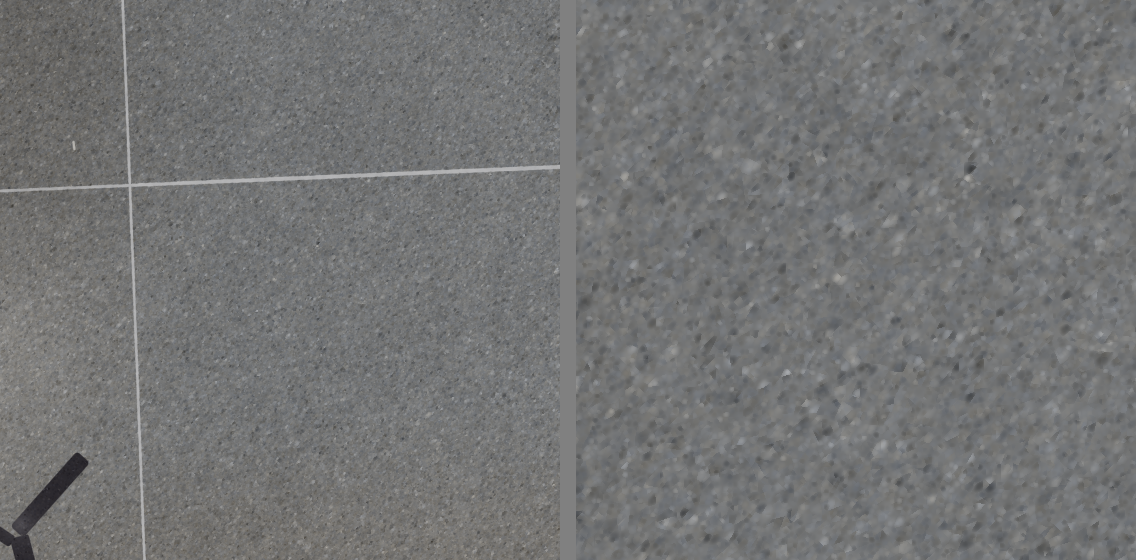
Left, the full canvas; right, a detail of the centre.
Reproduce this texture procedurally as a three.js fragment shader.

```glsl
// Speckled grey stone slabs divided by thin pale joints, with a dark stand foot in one corner.
// Cellular noise gives the mineral grain, layered sines give the stains and joint wear,
// and slightly skewed repeating line distances give the joints.
varying vec2 vUv;

const vec3 STONE = vec3(0.447, 0.447, 0.446);
const vec3 JOINT = vec3(0.73, 0.73, 0.735);
const vec3 RUBBER = vec3(0.165, 0.155, 0.175);
const vec3 CHIP = vec3(0.76, 0.75, 0.73);
const float SLAB_PITCH = 1.0;
const float SOFT = 0.0014;

vec3 hash3(vec2 p) {
  vec3 q = fract(vec3(p.xyx) * vec3(0.1031, 0.1030, 0.0973));
  q += dot(q, q.yxz + 33.33);
  return fract((q.xxy + q.yzz) * q.zyx);
}

// Random triple of the nearest grain in xyz, distance to its seed in w
vec4 grains(vec2 p) {
  vec2 cell = floor(p);
  vec4 nearest = vec4(0.0, 0.0, 0.0, 8.0);
  for (int j = -1; j <= 1; j++) {
    for (int i = -1; i <= 1; i++) {
      vec2 id = cell + vec2(float(i), float(j));
      float d = length(id + hash3(id + 17.0).xy - p);
      if (d < nearest.w) nearest = vec4(hash3(id + 71.0), d);
    }
  }
  return nearest;
}

// Smooth irregular field, roughly -1 to 1
float waves(vec2 p) {
  float sum = 0.0;
  float amp = 0.5;
  for (int i = 0; i < 4; i++) {
    sum += amp * sin(p.x + 1.7 * sin(p.y * 0.8)) * cos(p.y + 1.3 * sin(p.x * 0.7));
    p = mat2(1.5, 1.1, -1.1, 1.5) * p + 2.3;
    amp *= 0.6;
  }
  return sum;
}

float fillMask(float d) {
  return 1.0 - smoothstep(-SOFT, SOFT, d);
}

// Distance to a line repeated every pitch
float repeatLine(float x, float pitch) {
  return abs(fract(x / pitch + 0.5) - 0.5) * pitch;
}

// Rounded bar running from a to b
float barDistance(vec2 p, vec2 a, vec2 b, float halfWidth, float corner) {
  vec2 axis = normalize(b - a);
  vec2 q = p - 0.5 * (a + b);
  q = abs(vec2(dot(q, axis), dot(q, vec2(-axis.y, axis.x))));
  q -= vec2(0.5 * length(b - a), halfWidth) - corner;
  return length(max(q, 0.0)) + min(max(q.x, q.y), 0.0) - corner;
}

// Round pool of light, 1 at its centre
float pool(vec2 uv, vec2 centre, float tightness) {
  vec2 d = uv - centre;
  return exp(-dot(d, d) * tightness);
}

// One layer of mineral grain: grey shift plus a faint warm or cool tint
vec3 grainLayer(vec2 uv, float scale, float strength) {
  vec4 g = grains(uv * scale);
  float body = 1.0 - smoothstep(0.1, 0.8, g.w);
  float fleck = smoothstep(0.92, 1.0, g.y) - 0.9 * (1.0 - smoothstep(0.0, 0.1, g.y));
  float tone = strength * (g.x - 0.5 + fleck);
  vec3 tint = vec3(0.5, 0.1, -0.6) * (g.z - 0.5) * strength * 0.35;
  return (vec3(tone) + tint) * body;
}

vec3 stoneColor(vec2 uv) {
  vec3 color = STONE + 0.017 * waves(uv * 9.0) + 0.014 * waves(uv * 31.0 + 4.0);
  color += 0.010 * waves(uv * 85.0 + 1.0);
  // Broad light: dim upper left, pale lower left, warm left and bottom edges
  float left = 1.0 - smoothstep(0.0, 0.45, uv.x);
  color -= 0.048 * left * smoothstep(0.4, 0.9, uv.y);
  color += 0.075 * pool(uv, vec2(0.0, 0.34), 32.0);
  color += 0.020 * pool(uv, vec2(0.95, 0.4), 5.0);
  float warmth = max(left * 0.8, 1.0 - smoothstep(0.0, 0.3, uv.y));
  color += mix(vec3(-0.005, 0.0, 0.004), vec3(0.008, 0.0, -0.012), warmth);
  // Grain leans a little to the right
  vec2 leaned = vec2(uv.x - 0.35 * uv.y, uv.y * 0.9);
  color += grainLayer(leaned, 115.0, 0.078);
  color += grainLayer(leaned + 0.37, 190.0, 0.095);
  color += grainLayer(uv + 0.71, 300.0, 0.065);
  return color;
}

void main() {
  vec2 uv = vUv;
  vec3 color = stoneColor(uv);

  // Skewed joints with ragged edges and uneven paint
  float ragged = 0.0007 * waves(uv * 260.0);
  float upright = repeatLine(uv.x - 0.258 + 0.039 * uv.y, SLAB_PITCH) - 0.0024;
  float level = repeatLine(uv.y - 0.659 - 0.043 * uv.x, SLAB_PITCH);
  level -= mix(0.0026, 0.0036, smoothstep(0.1, 0.5, uv.x));
  float joint = fillMask(min(upright, level) + ragged);
  float wear = 0.88 + 0.10 * waves(uv * 70.0) - 0.12 * (1.0 - smoothstep(0.12, 0.28, uv.x));
  color = mix(color, JOINT, joint * wear);

  // Small pale chip
  float chip = barDistance(uv, vec2(0.131, 0.748), vec2(0.133, 0.732), 0.0022, 0.002);
  color = mix(color, CHIP, 0.85 * fillMask(chip));

  // Stand foot: long leg, short leg and hub, dusty near the hub
  float leg = barDistance(uv, vec2(0.149, 0.184), vec2(0.030, 0.050), 0.0155, 0.007);
  float shortLeg = barDistance(uv, vec2(0.034, 0.042), vec2(0.053, -0.03), 0.017, 0.004);
  float hub = barDistance(uv, vec2(-0.02, 0.06), vec2(0.022, 0.032), 0.011, 0.005);
  float dust = exp(-length(uv - vec2(0.037, 0.064)) * 45.0);
  vec3 rubber = RUBBER + 0.16 * dust + grainLayer(uv, 230.0, 0.05);
  color = mix(color, rubber, fillMask(min(leg, min(shortLeg, hub))));

  gl_FragColor = vec4(clamp(color, 0.0, 1.0), 1.0);
}
```
